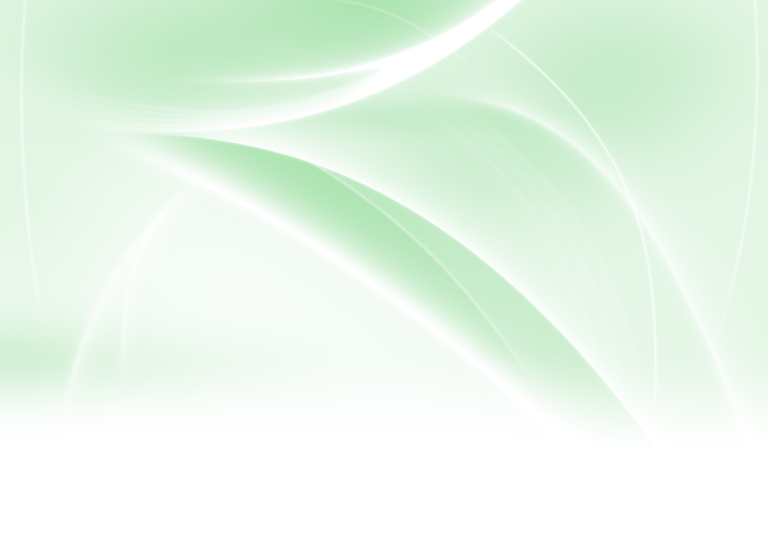
Give the GLSL for this background, as a WebGL 1 fragment shader.

```glsl
precision highp float;
uniform vec2 u_resolution;

const float ASPECT = 1.407;
const vec3 GREEN_ABSORPTION = vec3(0.36, 0.12, 0.34);

// Signed distance to a cubic through four evenly spaced heights over a span
float curveGap(vec2 p, vec2 span, vec4 h) {
  float rate = 3.0 / (span.y - span.x);
  float s = (p.x - span.x) * rate;
  float d1 = h.y - h.x;
  float d2 = h.z - 2.0 * h.y + h.x;
  float d3 = h.w - 3.0 * h.z + 3.0 * h.y - h.x;
  float height = h.x + s * (d1 + (s - 1.0) * (d2 / 2.0 + (s - 2.0) * d3 / 6.0));
  float slope = rate * (d1 + (s - 0.5) * d2 + (3.0 * s * s - 6.0 * s + 2.0) * d3 / 6.0);
  return (p.y - height) * inversesqrt(1.0 + slope * slope);
}

float blob(vec2 p, vec2 center, vec2 radius) {
  vec2 q = (p - center) / radius;
  return exp(-dot(q, q));
}

// Glow with a separate falloff on each side of a curve
float ribbon(float d, float above, float below) {
  return exp(-max(d, 0.0) / above - max(-d, 0.0) / below);
}

float strand(float d, float width) {
  return exp(-d * d / (width * width));
}

float span(float x, float first, float last, float fade) {
  return smoothstep(first, first + fade, x) * (1.0 - smoothstep(last - fade, last, x));
}

float lighten(float tone, float amount) {
  return tone * (1.0 - clamp(amount, 0.0, 1.0));
}

// Broad green fields separated by the three main curves
float fieldTone(vec2 p, float swoosh, float sweep, float crest, float divide) {
  float top = 0.30 + 0.36 * blob(p, vec2(0.33, 0.90), vec2(0.26, 0.15))
    + 0.58 * blob(p, vec2(0.70, 1.02), vec2(0.24, 0.16));
  float right = 0.29 + 0.28 * blob(p, vec2(1.13, 0.88), vec2(0.22, 0.14))
    + 0.26 * blob(p, vec2(0.92, 0.72), vec2(0.25, 0.14))
    + 0.22 * blob(p, vec2(0.70, 0.785), vec2(0.24, 0.035));
  float wedge = 0.98 - 0.28 * smoothstep(0.55, 1.1, p.x);
  wedge *= mix(1.0, 0.82, smoothstep(-0.002, 0.002, divide));
  wedge = lighten(wedge, exp(-max(sweep, 0.0) / 0.045));
  float left = 0.07 + 0.22 * blob(p, vec2(0.0, 0.65), vec2(0.25, 0.25))
    + 0.34 * blob(p, vec2(0.0, 0.33), vec2(0.22, 0.09))
    + 0.14 * blob(p, vec2(0.30, 0.32), vec2(0.28, 0.07))
    + 0.12 * exp(-abs(sweep) / 0.06);

  float softness = mix(0.12, 0.003, smoothstep(0.08, 0.42, p.x));
  float tone = mix(right, top, smoothstep(-softness, softness, swoosh));
  tone = mix(tone, wedge, smoothstep(0.002, -0.002, crest) * smoothstep(0.18, 0.40, p.x));
  return mix(left, tone, smoothstep(-softness, softness, sweep));
}

// Bright bundle that rises to the upper edge
float swooshLight(vec2 p, float lower, float upper) {
  float fade = smoothstep(0.08, 0.50, p.x);
  float light = 0.85 * fade * ribbon(lower, 0.032, 0.003);
  light += 0.9 * smoothstep(0.28, 0.60, p.x) * ribbon(upper, 0.012, 0.006);
  light += smoothstep(0.60, 0.82, p.x) * smoothstep(-0.003, 0.004, lower)
    * smoothstep(0.012, -0.004, upper);
  for (int i = 0; i < 5; i++) {
    float offset = float(i) * mix(0.014, 0.007, fade);
    light += 0.22 * span(p.x, 0.10, 1.0, 0.25) * strand(lower - offset, 0.004);
  }
  return light;
}

// Fine arcs scattered around the main shapes
float fineLight(vec2 p) {
  float light = 0.0;
  for (int i = 0; i < 3; i++) {
    vec2 q = p - vec2(float(i) * 0.035, 0.0);
    float arc = curveGap(q.yx, vec2(0.835, 0.267), vec4(0.733, 0.952, 1.062, 1.110));
    light += 0.14 * span(p.y, 0.24, 0.86, 0.12) * ribbon(arc, 0.003, 0.018);
  }
  float rightArc = curveGap(p.yx, vec2(0.973, 0.267), vec4(0.861, 1.103, 1.190, 1.201));
  light += 0.65 * span(p.y, 0.22, 0.99, 0.10) * strand(rightArc, 0.0025);
  float leftArc = curveGap(p.yx, vec2(0.698, 0.203), vec4(0.403, 0.234, 0.150, 0.106));
  light += 0.65 * span(p.y, 0.18, 0.72, 0.16) * ribbon(leftArc, 0.022, 0.006);
  float innerArc = curveGap(p.yx, vec2(0.670, 0.286), vec4(0.352, 0.256, 0.227, 0.220));
  light += 0.45 * span(p.y, 0.24, 0.72, 0.14) * ribbon(innerArc, 0.012, 0.003);
  float leftRim = curveGap(p.yx, vec2(1.0, 0.34), vec4(0.046, 0.040, 0.055, 0.092));
  float rightRim = curveGap(p.yx, vec2(1.0, 0.34), vec4(1.383, 1.385, 1.359, 1.300));
  light += 0.45 * smoothstep(0.3, 0.6, p.y) * (strand(leftRim, 0.003) + strand(rightRim, 0.003));
  float topArc = curveGap(p, vec2(0.604, 0.879), vec4(1.0, 0.982, 0.936, 0.863));
  return light + 0.22 * span(p.x, 0.58, 0.90, 0.08) * strand(topArc, 0.0025);
}

void main() {
  vec2 p = gl_FragCoord.xy / u_resolution * vec2(ASPECT, 1.0);
  float swoosh = curveGap(p, vec2(0.183, 0.952), vec4(0.766, 0.767, 0.835, 1.0));
  float upper = curveGap(p, vec2(0.330, 0.907), vec4(0.853, 0.855, 0.890, 0.985));
  float sweep = curveGap(p, vec2(0.183, 0.971), vec4(0.744, 0.625, 0.458, 0.249));
  float crest = curveGap(p, vec2(0.330, 1.154), vec4(0.751, 0.690, 0.529, 0.245));
  float divide = curveGap(p, vec2(0.458, 0.989), vec4(0.771, 0.661, 0.511, 0.275));
  float wing = curveGap(p, vec2(0.806, 1.337), vec4(0.830, 0.780, 0.621, 0.277));

  float tone = fieldTone(p, swoosh, sweep, crest, divide);
  tone = lighten(tone, swooshLight(p, swoosh, upper));
  tone = lighten(tone, smoothstep(0.12, 0.42, p.x) * ribbon(sweep, 0.022, 0.012));
  tone = lighten(tone, 0.9 * smoothstep(0.30, 0.46, p.x) * ribbon(crest, 0.028, 0.002));
  tone = lighten(tone, 0.35 * span(p.x, 0.44, 1.0, 0.12) * strand(divide, 0.003));
  tone = lighten(tone, 0.75 * smoothstep(0.76, 0.96, p.x) * ribbon(wing, 0.030, 0.008));
  tone = lighten(tone, fineLight(p));
  tone *= smoothstep(0.15, 0.37, p.y);
  gl_FragColor = vec4(1.0 - tone * GREEN_ABSORPTION, 1.0);
}
```
